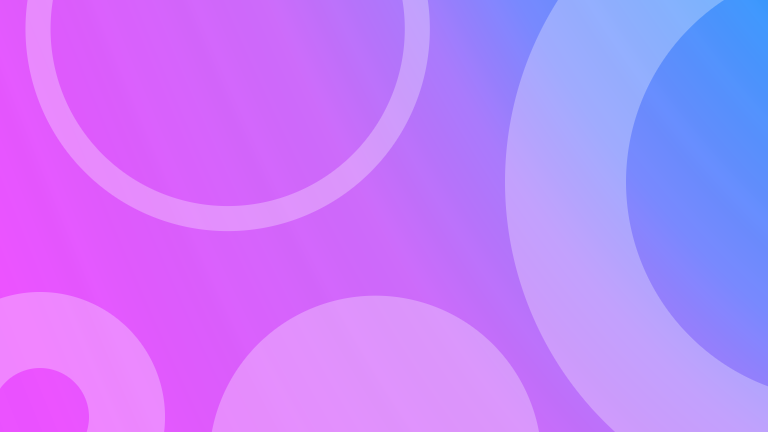
Give the GLSL for this background, as a WebGL 1 fragment shader.

```glsl
precision highp float;
// Translucent white rings and a disc over a diagonal pink-to-azure gradient.
// The gradient follows a slightly fanned slant coordinate with faint streaks;
// the shapes are antialiased signed distances. Units: canvas height = 1.

uniform vec2 u_resolution;

#define PINK       vec3(0.92, 0.32, 1.00)
#define ORCHID     vec3(0.80, 0.42, 0.98)
#define VIOLET     vec3(0.66, 0.475, 0.985)
#define PERIWINKLE vec3(0.47, 0.535, 0.995)
#define AZURE      vec3(0.22, 0.60, 0.99)
#define VEIL_ALPHA 0.29
#define SLANT      0.40
#define FAN        0.126
#define STREAK_FREQUENCY 22.0
#define STREAK_STRENGTH  0.010

float hash(float n) {
    n = fract(n * 0.1031);
    n *= n + 33.33;
    return fract(n * (n + n));
}

float noise(float x) {
    float cell = floor(x);
    return mix(hash(cell), hash(cell + 1.0), smoothstep(0.0, 1.0, x - cell));
}

// Linear ramp from 0 to 1 between two positions
float ramp(float start, float end, float x) {
    return clamp((x - start) / (end - start), 0.0, 1.0);
}

vec3 background(vec2 p) {
    float depth = 1.0 - p.y;
    float slant = p.x - depth * (SLANT + FAN * p.x * p.x);
    vec3 color = mix(PINK, ORCHID, ramp(-0.25, 0.62, slant));
    color = mix(color, VIOLET, ramp(0.62, 0.95, slant));
    color = mix(color, PERIWINKLE, ramp(0.95, 1.20, slant));
    color = mix(color, AZURE, ramp(1.20, 1.80, slant));

    // Faint streaks along the slant
    float streak = noise(slant * STREAK_FREQUENCY + 40.0) - 0.5;
    return color + STREAK_STRENGTH * streak;
}

// Coverage of a disc with a smooth edge one pixel wide
float disc(vec2 p, vec2 center, float radius) {
    float dist = length(p - center) - radius;
    return clamp(0.5 - dist * u_resolution.y, 0.0, 1.0);
}

float ring(vec2 p, vec2 center, float outer, float inner) {
    return disc(p, center, outer) - disc(p, center, inner);
}

void main() {
    vec2 p = gl_FragCoord.xy / u_resolution.y;

    // None of the shapes overlap, so their coverages add up
    float veil = ring(p, vec2(0.527, 0.933), 0.468, 0.410);
    veil += ring(p, vec2(0.0926, 0.0347), 0.2894, 0.1134);
    veil += ring(p, vec2(1.9537, 0.5787), 0.7847, 0.5046);
    veil += disc(p, vec2(0.869, -0.0694), 0.385);

    vec3 color = mix(background(p), vec3(1.0), VEIL_ALPHA * veil);
    gl_FragColor = vec4(color, 1.0);
}
```
